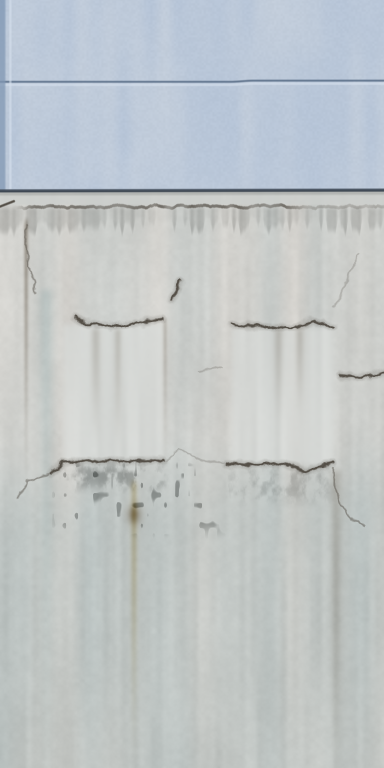
Write a WebGL 1 fragment shader that draws this texture.

```glsl
precision highp float;
// Weathered concrete wall with cracked plaster patches below pale blue cladding.
uniform vec2 u_resolution;

float hash(vec2 p) {
  vec3 q = fract(p.xyx * .1031);
  q += dot(q, q.yzx + 33.33);
  return fract((q.x + q.y) * q.z);
}

float noise(vec2 p) {
  vec2 i = floor(p), f = fract(p), e = vec2(1, 0);
  f = f * f * (3. - 2. * f);
  return mix(mix(hash(i), hash(i + e), f.x),
             mix(hash(i + e.yx), hash(i + e.xx), f.x), f.y);
}

float fbm(vec2 p) {
  float sum = 0., gain = .53;
  for (int i = 0; i < 4; i++) {
    sum += gain * noise(p);
    p = p * 2.03 + 17.;
    gain *= .5;
  }
  return sum;
}

float segment(vec2 p, vec2 a, vec2 b) {
  vec2 d = b - a;
  return length(p - a - d * clamp(dot(p - a, d) / dot(d, d), 0., 1.));
}

// Distance to three joined segments.
float path(vec2 p, vec2 a, vec2 b, vec2 c, vec2 d) {
  return min(min(segment(p, a, b), segment(p, b, c)), segment(p, c, d));
}

float stroke(float d, float halfWidth, float blur) {
  return 1. - smoothstep(halfWidth - blur, halfWidth + blur, abs(d));
}

float band(float v, float lo, float hi, float soft) {
  return smoothstep(lo - soft, lo + soft, v) * (1. - smoothstep(hi - soft, hi + soft, v));
}

float box(vec2 p, vec2 lo, vec2 hi, float soft) {
  return band(p.x, lo.x, hi.x, soft) * band(p.y, lo.y, hi.y, soft);
}

// Vertical run, sharp at its head and fading toward its foot.
float drip(vec2 p, float x, float top, float foot, float width) {
  float s = (p.x - x) / width;
  return exp(-s * s) * smoothstep(top - .01, top + .02, p.y) * (1. - smoothstep(top, foot, p.y));
}

vec3 cladding(vec2 p, float blur) {
  float runs = noise(p * vec2(28, 3));
  vec3 col = mix(vec3(.70, .76, .84), vec3(.77, .81, .86), mix(runs, fbm(p * 9.), .35));
  col += .02 * (noise(p * 180.) - .5);
  float seam = p.y - .213 + .003 * smoothstep(.6, .66, p.x);
  vec3 shine = vec3(.84, .88, .93);
  col = mix(col, shine, .6 * stroke(seam - .008, .003, blur));
  col = mix(col, vec3(.34, .42, .52), .85 * stroke(seam, .0025, blur));
  col = mix(col, vec3(.5, .59, .7), .75 * (1. - smoothstep(.01, .018, p.x)));
  return mix(col, shine, .6 * stroke(p.x - .027, .003, blur));
}

vec3 concrete(vec2 p) {
  float cloud = fbm(p * vec2(7, 5)) - .5;
  float runs = noise(p * vec2(65, 2.5)) - .5;
  float broad = noise(p * vec2(17, 1.3) + 9.) - .5;
  float low = smoothstep(1.16, 1.42, p.y + .16 * cloud + .08 * p.x);
  vec3 col = mix(vec3(.808, .812, .798), vec3(.752, .772, .762), low);
  col += .05 * cloud + .045 * runs + broad * vec3(.055, .03, .02);
  col += .035 * (fbm(p * 70.) - .5);
  // Bright plaster patches and water runs.
  float patches = box(p, vec2(.165, .845), vec2(.425, 1.2), .012)
                + box(p, vec2(.605, .855), vec2(.868, 1.21), .012);
  col = mix(col, vec3(.845, .855, .845) + .04 * runs, .75 * patches);
  float wet = drip(p, .25, .85, 1.22, .013) + drip(p, .307, .85, 1.25, .01)
            + drip(p, .725, .85, 1.15, .012) + drip(p, .78, .85, 1.12, .012)
            + drip(p, .43, .83, 1.25, .006) + drip(p, .875, 1.22, 2.4, .013)
            + 2. * drip(p, .068, .57, 1.35, .006);
  col -= wet * vec3(.1, .11, .12);
  col -= drip(p, .12, .75, 2.6, .018) * vec3(.06, .035, .03);
  // Grime below the ledge and lower cracks.
  float fringe = noise(vec2(p.x * 110., 2));
  col -= .13 * fringe * band(p.y, .54, .56 + .05 * fringe, .012);
  float grime = box(p, vec2(.17, 1.21), vec2(.43, 1.27), .025)
              + .6 * box(p, vec2(.6, 1.22), vec2(.86, 1.3), .03);
  col -= .19 * grime * smoothstep(.42, .75, fbm(p * vec2(38, 25)));
  float pits = smoothstep(.8, .92, noise(p * vec2(65, 38)));
  col -= .22 * pits * box(p, vec2(.15, 1.21), vec2(.58, 1.38), .03);
  // Rust run and stain.
  col -= drip(p, .349, 1.25, 2.05, .009) * vec3(.09, .12, .2);
  float stain = length((p - vec2(.349, 1.34)) / vec2(.018, .025));
  return col - exp(-stain * stain) * vec3(.2, .24, .28);
}

float cracks(vec2 p, float blur) {
  vec2 q = p + .016 * (vec2(fbm(p * 45.), fbm(p * 45. + 31.)) - .5);
  float d = path(q, vec2(.195, .826), vec2(.235, .847), vec2(.325, .846), vec2(.424, .833));
  d = min(d, path(q, vec2(.135, 1.232), vec2(.165, 1.203), vec2(.3, 1.2), vec2(.425, 1.198)));
  d = min(d, path(q, vec2(.605, .846), vec2(.775, .855), vec2(.812, .836), vec2(.868, .854)));
  d = min(d, path(q, vec2(.59, 1.21), vec2(.755, 1.21), vec2(.79, 1.229), vec2(.866, 1.206)));
  d = min(d, path(q, vec2(.885, .977), vec2(.925, .98), vec2(.965, .979), vec2(1.01, .968)));
  d = min(d, segment(q, vec2(.47, .733), vec2(.446, .783)));
  float thin = path(q, vec2(.867, 1.22), vec2(.88, 1.297), vec2(.911, 1.35), vec2(.95, 1.372));
  thin = min(thin, path(q, vec2(.047, 1.297), vec2(.073, 1.253), vec2(.13, 1.234), vec2(.165, 1.203)));
  thin = min(thin, path(q, vec2(.067, .586), vec2(.072, .69), vec2(.09, .737), vec2(.09, .76)));
  float faint = path(q, vec2(.43, 1.2), vec2(.465, 1.17), vec2(.53, 1.2), vec2(.6, 1.21));
  faint = min(faint, segment(q, vec2(.935, .66), vec2(.87, .8)));
  faint = min(faint, segment(q, vec2(.515, .97), vec2(.575, .958)));
  float ink = .8 * stroke(d, .003, blur) + .2 * stroke(d, .009, .006);
  return max(ink, max(.5 * stroke(thin, .0025, blur), .25 * stroke(faint, .0025, blur)));
}

void main() {
  // Unit width, height two, measured downward.
  vec2 uv = gl_FragCoord.xy / u_resolution, p = vec2(uv.x, 2. - 2. * uv.y);
  float blur = max(.0025, .7 / u_resolution.x);
  vec3 dark = vec3(.33, .31, .28);
  vec3 wall = mix(concrete(p), dark, cracks(p, blur));
  // Pale ledge with a ragged lip.
  wall = mix(wall, vec3(.8, .81, .8), .8 * band(p.y, .49, .533, .004));
  float lip = p.y - .538 - .014 * (fbm(vec2(p.x * 45., 4)) - .5);
  float wear = mix(.8, .3, smoothstep(.74, .82, p.x)) * smoothstep(.03, .1, p.x);
  wear *= mix(.55, 1., noise(vec2(p.x * 50., 7)));
  wall = mix(wall, dark, wear * stroke(lip, .004, blur));
  wall = mix(wall, dark, stroke(segment(p, vec2(0, .538), vec2(.036, .524)), .003, blur));
  float edge = p.y - .497 + .002 * p.x;
  vec3 col = mix(cladding(p, blur), wall, smoothstep(-blur, blur, edge));
  col = mix(col, vec3(.27, .31, .36), .9 * stroke(edge, .004, blur));
  gl_FragColor = vec4(col - .1 * band(edge, 0., .012, .004), 1);
}
```
